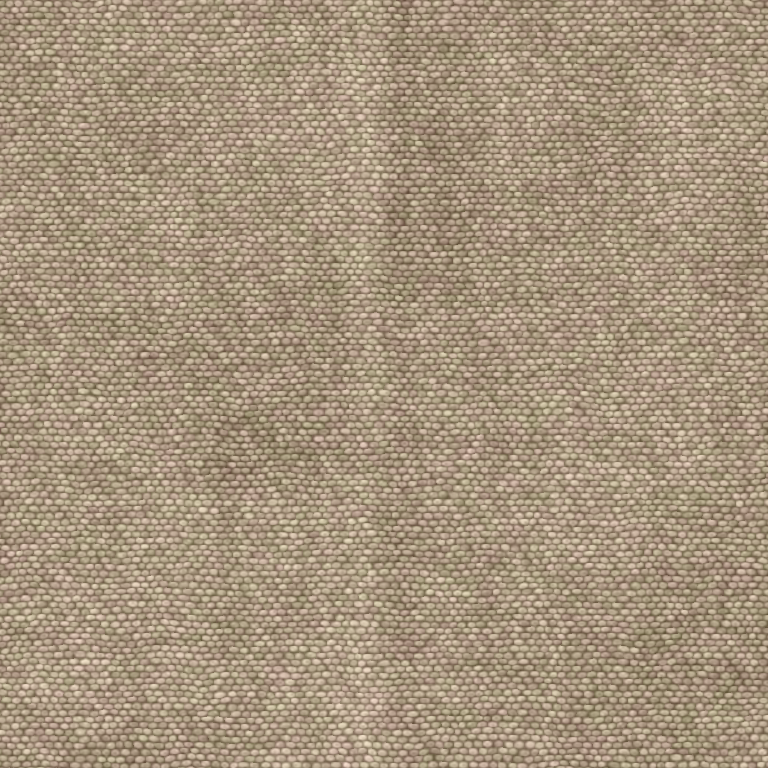
A Shadertoy shader for this texture:

```glsl
const vec2  STITCHES      = vec2(77.0, 120.0);   // columns and rows per canvas
const vec3  CREASE_COLOR  = vec3(0.42, 0.35, 0.26);
const vec3  THREAD_COLOR  = vec3(0.83, 0.76, 0.67);
const vec3  ROSE_TINT     = vec3(0.018, -0.014, 0.020);
const float BASE_TONE     = 0.19;
const float DOME_TONE     = 0.62;
const float LIGHT_SLANT   = 0.38;
const float STITCH_VARIETY = 0.34;
const float GRAIN_AMOUNT  = 0.34;
const float GRAIN_SCALE   = 260.0;
const float BLOTCH_AMOUNT = 0.20;
const float STREAK_AMOUNT = 0.14;
const float WARP_AMOUNT   = 0.55;
const float JITTER        = 0.16;
const float FOLD_LIGHT_X  = 0.475;
const float FOLD_DARK_X   = 0.525;
const float FOLD_AMOUNT   = 0.09;

float hash(vec2 p) {
    return fract(sin(dot(p, vec2(127.1, 311.7))) * 43758.5453);
}

float noise(vec2 p) {
    vec2 cell = floor(p);
    vec2 f = fract(p);
    f = f * f * (3.0 - 2.0 * f);
    float low  = mix(hash(cell), hash(cell + vec2(1.0, 0.0)), f.x);
    float high = mix(hash(cell + vec2(0.0, 1.0)), hash(cell + vec2(1.0, 1.0)), f.x);
    return mix(low, high, f.y);
}

float band(float x, float center, float width) {
    float d = (x - center) / width;
    return exp(-d * d);
}

// Tone of one rounded stitch in a brick-offset weave; also returns its id
float weave(vec2 uv, out vec2 id) {
    vec2 warp = vec2(noise(uv * 23.0), noise(uv * 19.0 + 41.0)) - 0.5;
    warp += 0.5 * (vec2(noise(uv * 61.0 + 7.0), noise(uv * 57.0 + 83.0)) - 0.5);
    vec2 p = uv * STITCHES + WARP_AMOUNT * warp;
    p.x += 0.5 * mod(floor(p.y), 2.0);
    id = floor(p);

    vec2 shift = vec2(hash(id + 3.7), hash(id + 19.3)) - 0.5;
    vec2 q = fract(p) - 0.5 - JITTER * shift;
    float dome = 1.0 - smoothstep(0.45, 1.25, 2.0 * length(q));
    float slant = LIGHT_SLANT * (q.y - 0.4 * q.x);
    float variety = STITCH_VARIETY * (hash(id) - 0.5);
    return DOME_TONE * dome + (slant + variety) * (0.25 + 0.75 * dome);
}

// Broad light and dark areas, thread streaks and the soft central fold
float shading(vec2 uv) {
    float blotch = 0.65 * noise(uv * vec2(9.0, 7.0) + 5.0)
                 + 0.35 * noise(uv * vec2(24.0, 18.0) + 31.0) - 0.5;
    float streak = 0.5 * noise(uv * vec2(38.0, 3.0) + 11.0)
                 + 0.5 * noise(uv * vec2(5.0, 60.0) + 67.0) - 0.5;
    float sway = 0.02 * (noise(vec2(uv.y * 6.0, 2.5)) - 0.5);
    float fold = band(uv.x + sway, FOLD_LIGHT_X, 0.030)
               - band(uv.x + sway, FOLD_DARK_X, 0.022);
    return BLOTCH_AMOUNT * blotch + STREAK_AMOUNT * streak + FOLD_AMOUNT * fold;
}

void mainImage(out vec4 fragColor, in vec2 fragCoord) {
    vec2 uv = fragCoord / iResolution.y;

    vec2 id;
    float tone = BASE_TONE + weave(uv, id) + shading(uv);
    tone += GRAIN_AMOUNT * (noise(uv * GRAIN_SCALE) - 0.5);

    // Threads drift between rose and straw
    float tint = noise(uv * vec2(36.0, 54.0) + 13.0) + hash(id + 51.0) - 1.0;
    vec3 color = mix(CREASE_COLOR, THREAD_COLOR, tone) + ROSE_TINT * tint;
    fragColor = vec4(clamp(color, 0.0, 1.0), 1.0);
}
```
